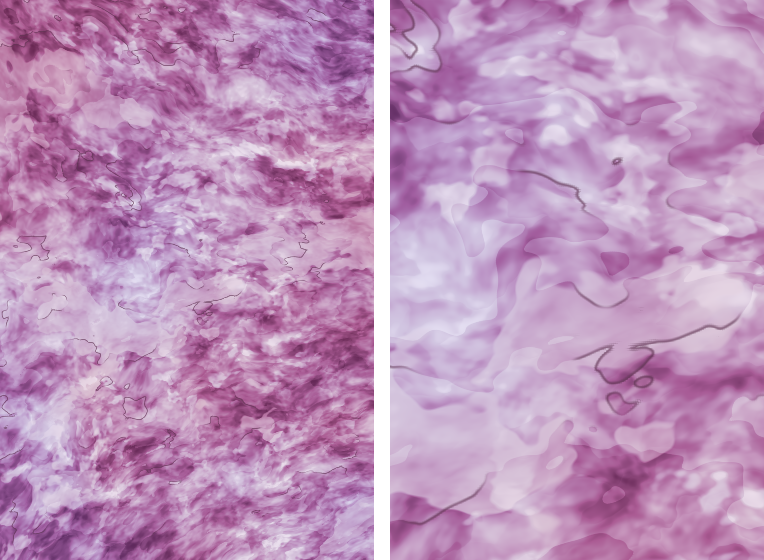
Left, the full canvas; right, a detail of the centre.
Reproduce this texture procedurally as a WebGL 2 fragment shader.

```glsl
#version 300 es
precision highp float;
// Rough rose quartz: mottled mineral, crystal facets, chipped ledges, pale plates and frost.

uniform vec2 u_resolution;
out vec4 outColor;

// Scales are in cycles per canvas height
const vec2 BROAD_SCALE = vec2(3.5, 5.5);
const vec2 MOTTLE_SCALE = vec2(12.0, 19.0);
const vec2 GRAIN_SCALE = vec2(46.0, 62.0);
const vec2 FACET_SCALE = vec2(17.0, 27.0);
const vec2 LEDGE_SCALE = vec2(5.0, 8.0);
const vec2 PLATE_SCALE = vec2(6.0, 8.5);
const vec2 FROST_SCALE = vec2(38.0, 52.0);
const float ROUGHNESS = 0.62;
const float WARP = 0.006;
const float BROAD_GAIN = 0.40;
const float MOTTLE_GAIN = 0.46;
const float GRAIN_GAIN = 0.42;
const float FACET_GAIN = 0.85;
const float LEDGE_GAIN = 0.70;
const float PLATE_GAIN = 0.70;
const float FROST_GAIN = 1.35;
const float VIGNETTE = 0.60;
const float TONE_BIAS = -0.20;
const float CRACK_WIDTH = 0.0016;
const vec3 CRACK_COLOR = vec3(0.38, 0.22, 0.33);
const vec3 PLATE_COLOR = vec3(0.85, 0.74, 0.81);
const vec3 WARM_SHIFT = vec3(0.016, -0.004, -0.020);

// Colour ramp and the share of the area lying below each colour
const vec3 RAMP[8] = vec3[8](
  vec3(0.36, 0.14, 0.33), vec3(0.51, 0.26, 0.47), vec3(0.65, 0.36, 0.60),
  vec3(0.69, 0.46, 0.67), vec3(0.75, 0.57, 0.75), vec3(0.79, 0.66, 0.80),
  vec3(0.84, 0.77, 0.86), vec3(0.93, 0.89, 0.94));
const float STOPS[8] = float[8](0.0, 0.045, 0.15, 0.305, 0.51, 0.735, 0.925, 1.0);

float hash(vec2 p) {
  return fract(sin(dot(p, vec2(127.1, 311.7))) * 43758.5453);
}

float valueNoise(vec2 p) {
  vec2 i = floor(p);
  vec2 f = fract(p);
  f = f * f * (3.0 - 2.0 * f);
  float low = mix(hash(i), hash(i + vec2(1.0, 0.0)), f.x);
  float high = mix(hash(i + vec2(0.0, 1.0)), hash(i + 1.0), f.x);
  return mix(low, high, f.y);
}

// Fractal noise with mean zero and a spread of about one
float fractal(vec2 p, int octaves) {
  const mat2 turn = mat2(1.6, 1.2, -1.2, 1.6);
  float sum = 0.0, energy = 0.0, weight = 1.0;
  for (int i = 0; i < octaves; i++) {
    sum += weight * (valueNoise(p) - 0.5);
    energy += weight * weight;
    weight *= ROUGHNESS;
    p = turn * p + 17.3;
  }
  return sum / (0.21 * sqrt(energy));
}

// Flat angular cells with softened borders, from -0.5 to 0.5
float facets(vec2 p) {
  vec2 cell = floor(p);
  float sum = 0.0, total = 0.0;
  for (int y = -1; y <= 1; y++) {
    for (int x = -1; x <= 1; x++) {
      vec2 id = cell + vec2(x, y);
      vec2 offset = id + vec2(hash(id + 4.7), hash(id + 9.2)) - p;
      float weight = exp(-36.0 * dot(offset, offset));
      sum += weight * hash(id + 15.8);
      total += weight;
    }
  }
  return sum / total - 0.5;
}

vec3 rampColor(float share) {
  vec3 color = RAMP[0];
  for (int i = 1; i < 8; i++) {
    float t = clamp((share - STOPS[i - 1]) / (STOPS[i] - STOPS[i - 1]), 0.0, 1.0);
    color = mix(color, RAMP[i], t);
  }
  return color;
}

void main() {
  vec2 uv = gl_FragCoord.xy / u_resolution;
  vec2 p = gl_FragCoord.xy / u_resolution.y;

  // The grain rises to the right below and falls to the right above
  float slope = mix(0.40, -0.30, uv.y);
  vec2 q = vec2(p.x, p.y - slope * (p.x - 0.33));
  q += WARP * vec2(fractal(p * 9.0 + 3.1, 3), fractal(p * 9.0 + 41.7, 3));

  // Mineral tone
  float broad = fractal(q * BROAD_SCALE + 8.4, 5);
  float mottle = fractal(q * MOTTLE_SCALE + 23.9, 5);
  float grain = fractal(q * GRAIN_SCALE + 5.2, 3);
  vec2 jag = vec2(mottle, grain) * 0.16;
  float facet = 0.6 * facets(q * FACET_SCALE + jag) + 0.6 * facets(q * FACET_SCALE * 2.3 + 31.0 + jag);

  // Chipped ledges: a slow ramp that breaks off at each level
  float level = 0.7 * fractal(q * LEDGE_SCALE + 61.5, 5);
  float rise = fract(level);
  float rim = clamp(fwidth(level), 0.001, 0.3);
  float ledge = rise * (1.0 - smoothstep(1.0 - rim, 1.0, rise)) - 0.5;

  // Pale plates with crisp rims
  float plate = smoothstep(1.0, 1.2, fractal(q * PLATE_SCALE + 90.2, 5));

  // Clustered white frost
  float cluster = smoothstep(-0.5, 1.2, fractal(q * 7.0 + 33.6, 4));
  float frost = cluster * smoothstep(0.15, 1.15, fractal(q * FROST_SCALE + 12.8, 3));

  // Pale middle, dark border
  vec2 c = 2.0 * uv - 1.0;
  float light = VIGNETTE * (0.667 - dot(c, c)) - 0.4 * smoothstep(0.72, 1.0, uv.y);

  float tone = TONE_BIAS + light + BROAD_GAIN * broad + LEDGE_GAIN * ledge;
  tone += (1.0 - 0.45 * plate) * (MOTTLE_GAIN * mottle + GRAIN_GAIN * grain + FACET_GAIN * facet);
  tone += PLATE_GAIN * plate + FROST_GAIN * frost;
  vec3 color = rampColor(1.0 / (1.0 + exp(-1.7 * tone)));
  color = mix(color, PLATE_COLOR, 0.25 * plate);

  // Rosy and violet zones
  float warmth = fractal(q * 2.6 + 70.3, 3) + 1.6 * smoothstep(0.3, 0.75, uv.y) - 0.8;
  color += WARM_SHIFT * clamp(warmth, -1.5, 1.5) * (1.0 - 0.6 * frost);

  // Short broken cracks along some ledges
  float steepness = max(length(vec2(dFdx(level), dFdy(level))) * u_resolution.y, 4.0);
  float crack = 1.0 - smoothstep(0.0, CRACK_WIDTH, min(rise, 1.0 - rise) / steepness);
  crack *= smoothstep(0.5, 1.3, fractal(p * 11.0 + 52.1, 4));
  color = mix(color, CRACK_COLOR, 0.6 * crack);

  outColor = vec4(clamp(color, 0.0, 1.0), 1.0);
}
```
